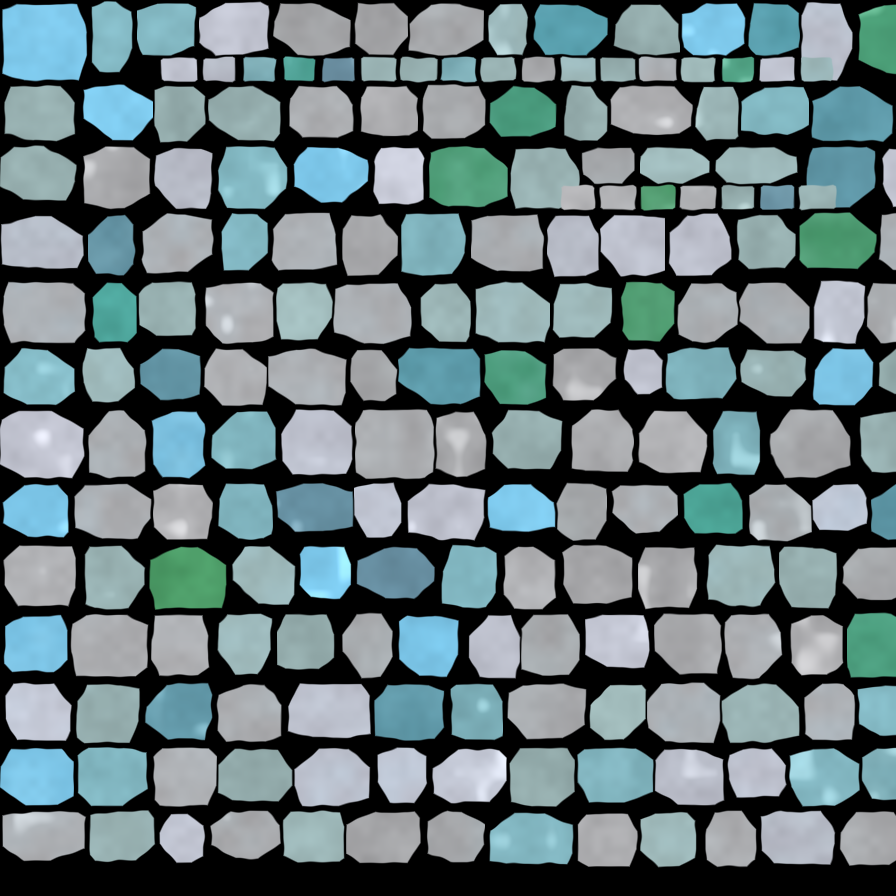
Write a WebGL 1 fragment shader that draws this pattern.

```glsl
precision highp float;

uniform vec2 u_resolution;

// Layout, in canvas units with y running down
const float ROWS = 13.0;
const float ROW_PITCH = 0.0745;
const float ROW_JITTER = 0.28;
const float COLUMNS = 13.2;
const float COLUMN_JITTER = 0.36;
const float SIDE_GAP = 0.0065;
const float ROW_GAP = 0.003;
const float RAGGED_BOTTOM = 0.012;
const float CORNER_CUT = 0.42;
const float EDGE_WOBBLE = 0.0028;
const float EDGE_SOFTNESS = 0.0011;

// Small filler chips below two of the rows
const float CHIP_PITCH = 0.0445;
const float CHIP_HEIGHT = 0.030;
const float CHIP_END = 0.92;

const vec3 GROUT = vec3(0.0);
const vec3 WARM_GREY = vec3(0.69, 0.69, 0.70);
const vec3 HAZE = vec3(0.62, 0.72, 0.72);
const vec3 PEARL = vec3(0.77, 0.78, 0.83);
const vec3 AQUA = vec3(0.51, 0.72, 0.76);
const vec3 SKY = vec3(0.49, 0.79, 0.93);
const vec3 SLATE = vec3(0.44, 0.59, 0.67);
const vec3 TEAL = vec3(0.28, 0.62, 0.66);
const vec3 GREEN = vec3(0.31, 0.65, 0.42);

float hash(vec2 p) {
  vec3 q = fract(p.xyx * 0.1031);
  q += dot(q, q.yzx + 33.33);
  return fract((q.x + q.y) * q.z);
}

float noise(vec2 p) {
  vec2 i = floor(p);
  vec2 f = fract(p);
  f = f * f * (3.0 - 2.0 * f);
  vec2 e = vec2(1.0, 0.0);
  return mix(mix(hash(i), hash(i + e), f.x),
             mix(hash(i + e.yx), hash(i + e.xx), f.x), f.y);
}

// Irregular divisions of a line; the first one stays at zero
float division(float i, float seed, float jitter) {
  return i + step(0.5, i) * jitter * hash(vec2(i, seed));
}

float findCell(float t, float seed, float jitter) {
  float i = floor(t);
  return t < division(i, seed, jitter) ? i - 1.0 : i;
}

// Box with four unevenly cut corners
float stoneDistance(vec2 p, vec2 lo, vec2 hi, vec2 id, float cut) {
  vec2 halfSize = 0.5 * (hi - lo);
  vec2 q = p - 0.5 * (lo + hi);
  q += EDGE_WOBBLE * (vec2(noise(p * 75.0), noise(p * 75.0 + 40.0)) - 0.5);
  vec2 side = abs(q) - halfSize;
  float d = max(side.x, side.y);
  for (int k = 0; k < 4; k++) {
    float corner = float(k);
    vec2 facing = 2.0 * vec2(mod(corner, 2.0), floor(corner / 2.0)) - 1.0;
    vec2 salt = vec2(5.3 + corner * 9.1, 2.7);
    vec2 amount = vec2(hash(id + salt), hash(id + salt.yx));
    vec2 leg = 2.0 * halfSize * mix(vec2(0.06), vec2(cut), amount);
    vec2 start = vec2(halfSize.x - leg.x, halfSize.y);
    d = max(d, dot(q * facing - start, normalize(leg.yx)));
  }
  return d;
}

// Weighted glaze choice with cloudy mottling
vec3 stoneColor(vec2 p, vec2 id) {
  float pick = hash(id + 61.7);
  float shade = hash(id + 83.1);
  vec3 c = mix(GREEN, TEAL, shade * 0.75);
  if (pick < 0.33) c = WARM_GREY;
  else if (pick < 0.54) c = HAZE;
  else if (pick < 0.71) c = PEARL;
  else if (pick < 0.81) c = AQUA;
  else if (pick < 0.87) c = SKY;
  else if (pick < 0.94) c = mix(SLATE, TEAL, shade * 0.7);

  vec2 local = p + id * 0.37;
  float cloud = noise(local * 38.0);
  float grain = noise(local * 95.0);
  c = mix(c, mix(HAZE, SLATE, shade), 0.28 * cloud * hash(id + 17.9));
  c *= 0.93 + 0.10 * shade + 0.11 * (cloud - 0.5) + 0.05 * (grain - 0.5);
  float glint = smoothstep(0.72, 1.0, cloud) * step(0.7, hash(id + 29.3));
  return min(c + 0.14 * glint, 1.0);
}

float coverage(float d) {
  float soft = max(EDGE_SOFTNESS, 0.75 / u_resolution.y);
  return 1.0 - smoothstep(-soft, soft, d);
}

void main() {
  vec2 p = gl_FragCoord.xy / u_resolution;
  p.y = 1.0 - p.y;

  // Row bounds; taller rows hold narrower stones
  float row = min(findCell(p.y / ROW_PITCH, 7.0, ROW_JITTER), ROWS - 1.0);
  float top = division(row, 7.0, ROW_JITTER) * ROW_PITCH;
  float bottom = division(row + 1.0, 7.0, ROW_JITTER) * ROW_PITCH;
  float columns = COLUMNS + 3.0 * ((bottom - top) / ROW_PITCH - 1.0)
                + 1.2 * (hash(vec2(row, 51.0)) - 0.5);

  // Stone bounds
  float column = findCell(p.x * columns, row + 20.0, COLUMN_JITTER);
  float left = division(column, row + 20.0, COLUMN_JITTER) / columns;
  float right = division(column + 1.0, row + 20.0, COLUMN_JITTER) / columns;
  vec2 id = vec2(column + 3.0, row * 19.0 + 11.0);
  float ragged = hash(id + 4.9);
  vec2 lo = vec2(left + SIDE_GAP * hash(id + 1.3),
                 top + ROW_GAP * (0.8 + hash(id + 2.1)));
  vec2 hi = vec2(right - SIDE_GAP * hash(id + 3.7),
                 bottom - ROW_GAP - RAGGED_BOTTOM * ragged * ragged);

  // Stones above chips are shortened to make room
  bool chipRow = row < 0.5 || abs(row - 2.0) < 0.5;
  float chipStart = row < 0.5 ? 0.18 : 0.64;
  float middle = 0.5 * (left + right);
  if (chipRow && middle > chipStart && middle < CHIP_END)
    hi.y = bottom - CHIP_HEIGHT - 0.001;

  float d = stoneDistance(p, lo, hi, id, CORNER_CUT);
  vec3 color = mix(GROUT, stoneColor(p, id), coverage(d));

  // Filler chips
  float chip = floor(p.x / CHIP_PITCH);
  float chipMiddle = (chip + 0.5) * CHIP_PITCH;
  vec2 chipId = vec2(chip + 5.0, row * 23.0 + 307.0);
  if (chipRow && chipMiddle > chipStart && chipMiddle < CHIP_END
      && hash(chipId) > 0.12) {
    vec2 chipHalf = vec2(CHIP_PITCH * mix(0.38, 0.47, hash(chipId + 6.1)),
                         CHIP_HEIGHT * 0.44);
    vec2 center = vec2(chipMiddle, bottom - CHIP_HEIGHT * 0.5);
    float chipD = stoneDistance(p, center - chipHalf, center + chipHalf, chipId, 0.08);
    color = mix(color, stoneColor(p, chipId), coverage(chipD));
  }

  gl_FragColor = vec4(color, 1.0);
}
```
